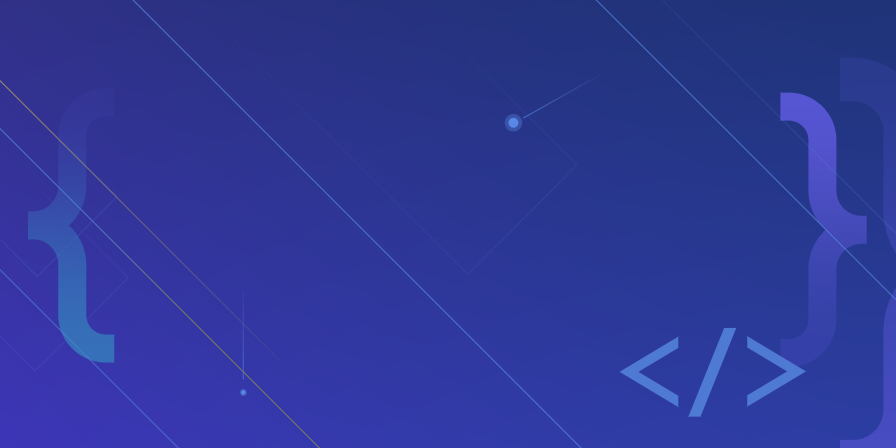
Give the GLSL for this background, as a Shadertoy shader.

```glsl
// Indigo banner with curly bracket ribbons, diagonal hairlines and a chevron icon.
// Every shape is a distance function blended over a four-corner gradient;
// coordinates are in canvas heights, with the origin at the lower left.

const vec3 SKY_BLUE = vec3(0.33, 0.50, 0.85);
const vec3 ICON_BLUE = vec3(0.31, 0.48, 0.83);
const vec3 TEAL = vec3(0.21, 0.44, 0.72);
const vec3 VIOLET = vec3(0.35, 0.34, 0.84);
const vec3 SAND = vec3(0.66, 0.60, 0.42);
const vec3 OLIVE = vec3(0.52, 0.55, 0.32);
const float HAIRLINE = 0.0012;

// Antialiased coverage of a signed distance.
float fill(float d) {
    return clamp(0.5 - d * iResolution.y, 0.0, 1.0);
}

// Four-corner gradient; uv runs from 0 to 1.
vec3 backdrop(vec2 uv) {
    float across = 1.0 - pow(1.0 - uv.x, 1.5);
    vec3 low = mix(vec3(0.24, 0.21, 0.72), vec3(0.175, 0.24, 0.64), across);
    vec3 high = mix(vec3(0.19, 0.19, 0.53), vec3(0.12, 0.20, 0.47), across);
    return mix(low, high, uv.y);
}

// Thin segment whose opacity runs from fade.x at a to fade.y at b.
float hairline(vec2 p, vec2 a, vec2 b, vec2 fade) {
    vec2 ab = b - a;
    float t = clamp(dot(p - a, ab) / dot(ab, ab), 0.0, 1.0);
    return fill(length(p - a - ab * t) - HAIRLINE) * mix(fade.x, fade.y, t);
}

// Falling 45 degree hairline on x + y = sum, between two x positions.
float diagonal(vec2 p, float sum, float x0, float x1, vec2 fade) {
    return hairline(p, vec2(x0, sum - x0), vec2(x1, sum - x1), fade);
}

// Faint tilted frame standing on a corner, with its top left open.
float tiltedFrame(vec2 p, vec2 foot, float side, float reach, float alpha) {
    vec2 right = foot + side;
    vec2 rise = vec2(-reach, reach);
    float edge = hairline(p, foot, foot + rise, vec2(alpha, alpha * 0.3));
    edge = max(edge, hairline(p, foot, right, vec2(alpha)));
    return max(edge, hairline(p, right, right + rise * 0.6, vec2(alpha, 0.0)));
}

// Curly bracket in stroke widths: arms start at x = 0, nub points to +x.
float bracketShape(vec2 q) {
    q.y = abs(q.y);
    float d = abs(q.x - 1.5);
    if (q.y > 3.2) {
        d = q.x < 0.3 ? abs(q.y - 4.4) : abs(length(q - vec2(0.3, 3.2)) - 1.2);
    } else if (q.y < 1.4) {
        d = q.x < 2.9 ? abs(length(q - vec2(2.9, 1.4)) - 1.4) : q.y;
    }
    return max(d - 0.5, max(-q.x, q.x - 3.08));
}

// Blends a bracket with opacity alpha.x at its foot and alpha.y at its top.
vec3 addBracket(vec3 base, vec2 p, vec2 pos, float size, float facing,
                vec3 tint, vec2 alpha) {
    vec2 q = (p - pos) / size;
    float height = clamp(q.y / 9.8 + 0.5, 0.0, 1.0);
    float cover = fill(bracketShape(vec2(q.x * facing, q.y)) * size);
    return mix(base, tint, cover * mix(alpha.x, alpha.y, smoothstep(0.0, 1.0, height)));
}

// Chevron with its apex at the origin, opening to +x.
float chevron(vec2 q) {
    float slope = 0.6;
    float outer = abs(q.y) - slope * q.x;
    float inner = slope * (q.x - 0.042) - abs(q.y);
    return max(max(outer, inner) / length(vec2(1.0, slope)), q.x - 0.131);
}

// Slanted bar centred on the origin.
float slantedBar(vec2 q) {
    return max((abs(q.x - 0.403 * q.y) - 0.0135) * 0.927, abs(q.y) - 0.099);
}

// Dot with a soft-toned halo ring.
vec3 addDot(vec3 base, vec2 p, vec2 pos, float radius, float halo) {
    float d = length(p - pos);
    base = mix(base, SKY_BLUE, 0.4 * fill(d - halo));
    return mix(base, SKY_BLUE * 1.06, fill(d - radius));
}

void mainImage(out vec4 fragColor, in vec2 fragCoord) {
    vec2 uv = fragCoord / iResolution.xy;
    vec2 p = vec2(2.0 * uv.x, uv.y);
    vec3 color = backdrop(uv);

    // Faint frames
    float frames = tiltedFrame(p, vec2(1.044, 0.388), 0.244, 0.56, 0.13);
    frames = max(frames, tiltedFrame(p, vec2(0.083, 0.383), 0.178, 0.30, 0.22));
    frames = max(frames, tiltedFrame(p, vec2(0.078, 0.172), 0.208, 0.48, 0.14));
    color = mix(color, SKY_BLUE, frames);

    // Brackets
    color = addBracket(color, p, vec2(1.875, 0.396), 0.0969, 1.0, VIOLET, vec2(0.60, 0.16));
    color = addBracket(color, p, vec2(1.742, 0.487), 0.0625, 1.0, VIOLET, vec2(0.22, 0.95));
    color = addBracket(color, p, vec2(0.255, 0.497), 0.0625, -1.0, TEAL, vec2(1.0, 0.0));
    color = addBracket(color, p, vec2(0.255, 0.497), 0.0625, -1.0, VIOLET, vec2(0.0, 0.08));

    // Diagonal hairlines
    float lines = diagonal(p, 1.297, 0.29, 1.31, vec2(0.75));
    lines = max(lines, diagonal(p, 2.331, 1.32, 2.01, vec2(0.8)));
    lines = max(lines, diagonal(p, 0.398, -0.01, 0.41, vec2(0.7)));
    lines = max(lines, diagonal(p, 2.479, 1.47, 2.01, vec2(0.12, 0.3)));
    color = mix(color, SKY_BLUE, lines);
    color = mix(color, mix(SKY_BLUE, OLIVE, smoothstep(0.15, 0.45, p.x)),
                diagonal(p, 0.713, -0.01, 0.72, vec2(0.85)));
    color = mix(color, SAND, diagonal(p, 0.820, -0.01, 0.625, vec2(0.9, 0.08)));

    // Dots with fading tails
    float tails = hairline(p, vec2(1.169, 0.737), vec2(1.354, 0.841), vec2(0.75, 0.0));
    tails = max(tails, hairline(p, vec2(0.543, 0.154), vec2(0.543, 0.349), vec2(0.65, 0.1)));
    color = mix(color, SKY_BLUE, tails);
    color = addDot(color, p, vec2(1.146, 0.726), 0.011, 0.0195);
    color = addDot(color, p, vec2(0.543, 0.124), 0.005, 0.008);

    // Chevron icon
    float icon = chevron(p - vec2(1.383, 0.170));
    icon = min(icon, chevron(vec2(1.799, 0.171) - p));
    icon = min(icon, slantedBar(p - vec2(1.590, 0.169)));
    color = mix(color, ICON_BLUE, fill(icon));

    fragColor = vec4(color, 1.0);
}
```
